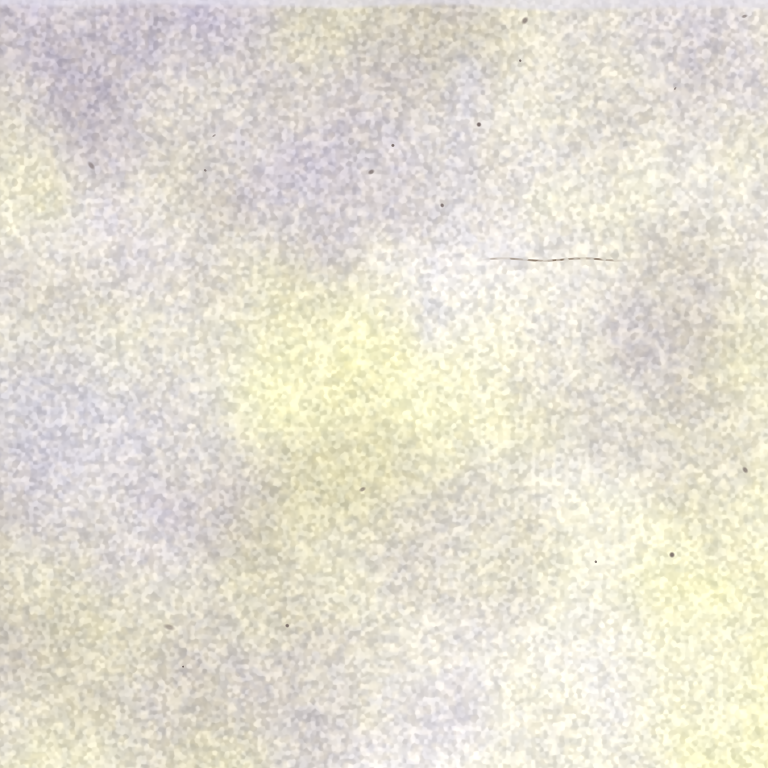
This texture is drawn by a three.js fragment shader. Its source:

```glsl
// Aged, mottled plaster or paper: soft cream, mauve and lavender stains under
// a fine grain. Stains and grain are layers of smoothed cellular noise; a pale
// streak, a hairline crack and sparse dark flecks lie on top.

#define STAIN_SCALE 3.2
#define STAIN_CONTRAST 2.1
#define TINT_AMOUNT 1.0
#define GRAIN_SCALE 185.0
#define GRAIN_AMOUNT 0.16
#define FLECK_GRID 20.0
#define FLECK_CHANCE 0.045

varying vec2 vUv;

const vec3 MAUVE = vec3(0.795, 0.765, 0.755);
const vec3 CREAM = vec3(0.960, 0.945, 0.862);
const vec3 LAVENDER = vec3(0.845, 0.835, 0.880);
const vec3 FLECK = vec3(0.42, 0.37, 0.36);
const vec3 CRACK = vec3(0.56, 0.50, 0.44);

vec3 hash3(vec2 cell) {
  vec3 h = fract(cell.xyx * vec3(0.1031, 0.1030, 0.0973));
  h += dot(h, h.yxz + 33.33);
  return fract((h.xxy + h.yzz) * h.zyx);
}

// Cellular noise: random cell values blended by distance to jittered centres.
float softCells(vec2 p) {
  vec2 cell = floor(p);
  float total = 0.0;
  float weights = 0.0;
  for (int j = -1; j <= 1; j++) {
    for (int i = -1; i <= 1; i++) {
      vec2 id = cell + vec2(float(i), float(j));
      vec3 h = hash3(id);
      vec2 d = id + 0.15 + 0.7 * h.xy - p;
      float w = exp(-5.0 * dot(d, d));
      total += w * h.z;
      weights += w;
    }
  }
  return total / weights;
}

// Rotated octaves of soft cells, centred on zero.
float stains(vec2 p) {
  float sum = 0.0;
  float amplitude = 0.5;
  for (int k = 0; k < 5; k++) {
    sum += amplitude * (softCells(p) - 0.5);
    p = mat2(1.6, 1.2, -1.2, 1.6) * p + 17.3;
    amplitude *= 0.52;
  }
  return sum;
}

// Sparse slanted flecks, at most one in each grid cell.
float flecks(vec2 uv) {
  vec2 p = uv * FLECK_GRID;
  vec2 cell = floor(p);
  vec3 place = hash3(cell + 71.0);
  vec3 shape = hash3(cell + 133.0);
  vec2 d = (p - cell - 0.2 - 0.6 * place.xy) / FLECK_GRID;
  float angle = 3.1416 * shape.x;
  d = mat2(cos(angle), sin(angle), -sin(angle), cos(angle)) * d;
  d.x *= mix(0.45, 1.0, shape.y);
  float radius = mix(0.0012, 0.0034, shape.z);
  float spot = 1.0 - smoothstep(radius * 0.4, radius * 1.5, length(d));
  return spot * step(place.z, FLECK_CHANCE) * mix(0.45, 0.9, shape.y);
}

// Soft window that is one between the two ends.
float span(float x, float start, float end, float blur) {
  return smoothstep(start - blur, start + blur, x)
       * (1.0 - smoothstep(end - blur, end + blur, x));
}

void main() {
  vec2 uv = vUv;
  vec2 centred = uv - 0.5;

  // Broad stains, greyer towards the upper left
  float shade = stains(uv * STAIN_SCALE + 4.7);
  float warmth = stains(uv * STAIN_SCALE * 1.1 + 41.0) + 0.1 * centred.x;
  float light = 0.62 + 0.30 * centred.x - 0.38 * centred.y + STAIN_CONTRAST * shade;
  vec3 color = mix(MAUVE, CREAM, clamp(light, -0.1, 1.1));
  color += TINT_AMOUNT * warmth * vec3(0.03, 0.04, -0.24);

  // Bluish wash at the left and a ragged pale streak
  vec2 wash = (uv - vec2(0.03, 0.46)) / vec2(0.20, 0.11);
  color = mix(color, LAVENDER * 0.98, 0.6 * exp(-dot(wash, wash)));
  float streakX = uv.x - 0.592 - 0.012 * sin(uv.y * 9.0) + 0.08 * shade;
  float streak = exp(-pow(streakX / 0.024, 2.0)) * span(uv.y, 0.56, 0.92, 0.05);
  color = mix(color, LAVENDER * 1.02, streak * clamp(0.65 + 2.0 * warmth, 0.0, 1.0));

  // Fine grain with a slight colour shift
  float fine = softCells(uv * GRAIN_SCALE) - 0.5;
  float coarse = softCells(uv * GRAIN_SCALE * 0.53 + 9.0) - 0.5;
  color += GRAIN_AMOUNT * (fine + 0.45 * coarse);
  color += GRAIN_AMOUNT * coarse * vec3(0.08, 0.0, -0.25);

  // Hairline crack, worn top edge and flecks
  float crackY = uv.y - 0.662 - 0.0015 * sin(uv.x * 60.0);
  float crack = (1.0 - smoothstep(0.0004, 0.0022, abs(crackY))) * span(uv.x, 0.64, 0.80, 0.02);
  color = mix(color, CRACK, crack * clamp(0.55 + 1.2 * fine, 0.0, 1.0));
  float edge = smoothstep(0.986, 0.994, uv.y + 0.03 * shade);
  color = mix(color, LAVENDER * 1.06, 0.6 * edge);
  color = mix(color, FLECK, flecks(uv));

  gl_FragColor = vec4(clamp(color, 0.0, 1.0), 1.0);
}
```
